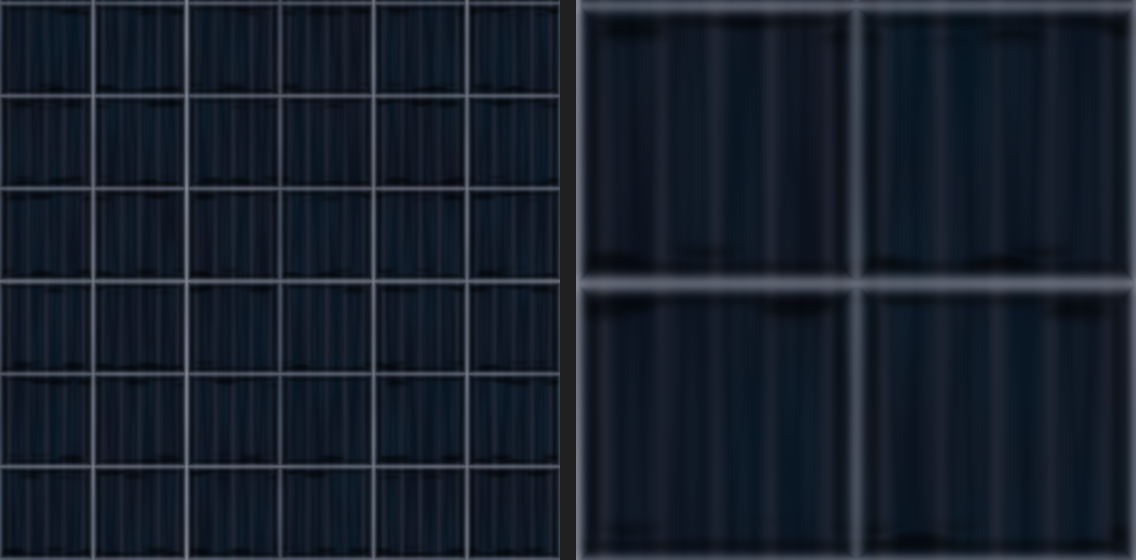
Left: the whole. Right: its middle third, enlarged.
Reproduce this texture procedurally as a three.js fragment shader.

```glsl
varying vec2 vUv;

const vec2 PITCH = vec2(0.1669, 0.1655);
const vec2 ORIGIN = vec2(-0.0005, 0.0013);
const float BUSBARS = 5.0;

const vec3 SILICON = vec3(0.043, 0.073, 0.122);
const vec3 BUSBAR = vec3(0.135, 0.155, 0.205);
const vec3 GRID = vec3(0.46, 0.48, 0.53);

float hash(vec2 p) {
  vec3 q = fract(vec3(p.xyx) * 0.1031);
  q += dot(q, q.yzx + 33.33);
  return fract((q.x + q.y) * q.z);
}

// Distance to the nearest scattered point, 0 to about 1
float cellular(vec2 p) {
  vec2 id = floor(p);
  vec2 f = fract(p);
  float nearest = 2.0;
  for (int y = -1; y <= 1; y++) {
    for (int x = -1; x <= 1; x++) {
      vec2 o = vec2(float(x), float(y));
      vec2 site = vec2(hash(id + o), hash(id + o + 71.0));
      nearest = min(nearest, length(o + site - f));
    }
  }
  return nearest;
}

float softLine(float d, float width) {
  return exp(-0.5 * d * d / (width * width));
}

float pick(float index, float wanted) {
  return 1.0 - step(0.5, abs(index - wanted));
}

// Slow drift of brightness along a line
float drift(float t, float seed) {
  return 0.6 * sin(t * 19.0 + seed * 4.1) + 0.4 * sin(t * 47.0 + seed * 7.3);
}

float columnStrength(float k) {
  float edge = pick(k, 0.0) + pick(k, 6.0);
  return 0.80 + 0.18 * pick(k, 2.0) - 0.27 * pick(k, 3.0) - 0.30 * edge;
}

float rowStrength(float k) {
  return 0.64 + 0.10 * pick(k, 3.0) + 0.06 * pick(k, 1.0) - 0.10 * pick(k, 6.0);
}

// Evenly spaced conductors, plus a faint one beside the right border
float busbars(vec2 local, vec2 id) {
  float slot = local.x * BUSBARS;
  float gap = PITCH.x / BUSBARS;
  float strength = mix(0.5, 1.0, hash(vec2(floor(slot) + id.x * BUSBARS, id.y)));
  float shift = 0.1 * (hash(vec2(floor(slot), id.x + 9.0)) - 0.5);
  float bars = strength * softLine((fract(slot) - 0.5 + shift) * gap, 0.0036);
  float side = softLine((local.x - 0.94) * PITCH.x, 0.002);
  return max(bars, 0.6 * hash(vec2(id.x, 23.0)) * side);
}

vec3 solarCell(vec2 p, vec2 local, vec2 id) {
  // Bluish to teal tone, different in every cell
  vec3 color = SILICON + vec3(-0.006, 0.006, 0.010) * (hash(id + 5.0) - 0.4);
  color += vec3(-0.008, 0.012, 0.013) * smoothstep(0.65, 0.1, cellular(p * vec2(11.0, 7.0)));

  // Fine vertical grain
  float grain = smoothstep(0.75, 0.1, cellular(p * vec2(95.0, 6.0) + 13.0));
  color += vec3(0.024, 0.023, 0.024) * grain;
  color = mix(color, BUSBAR, 0.85 * busbars(local, id));

  // Dark smudges close to the horizontal seams
  float seam = softLine(min(local.y, 1.0 - local.y) - 0.09, 0.03);
  float smudge = smoothstep(0.5, 0.15, cellular(p * vec2(17.0, 38.0) + 3.0));
  return color * (1.0 - 0.5 * seam * smudge);
}

void main() {
  vec2 p = vUv - ORIGIN;
  vec2 grid = p / PITCH;
  vec2 seam = floor(grid + 0.5);
  vec2 d = abs(p - seam * PITCH);

  vec3 color = solarCell(p, fract(grid), floor(grid));

  // Shadow flanking each grid line
  float shadow = max(softLine(d.x - 0.0105, 0.003), softLine(d.y - 0.0095, 0.003));
  color *= 1.0 - 0.32 * shadow;

  // Pale grid with uneven lines and brighter crossings
  float column = softLine(d.x, 0.0033) * (columnStrength(seam.x) + 0.06 * drift(p.y, seam.x));
  float row = softLine(d.y, mix(0.0030, 0.0036, pick(seam.y, 3.0)))
    * (rowStrength(seam.y) + 0.05 * drift(p.x, seam.y + 2.0));
  float line = max(column, row) + 0.3 * column * row;
  color = mix(color, GRID, clamp(line, 0.0, 1.1));

  gl_FragColor = vec4(color, 1.0);
}
```
